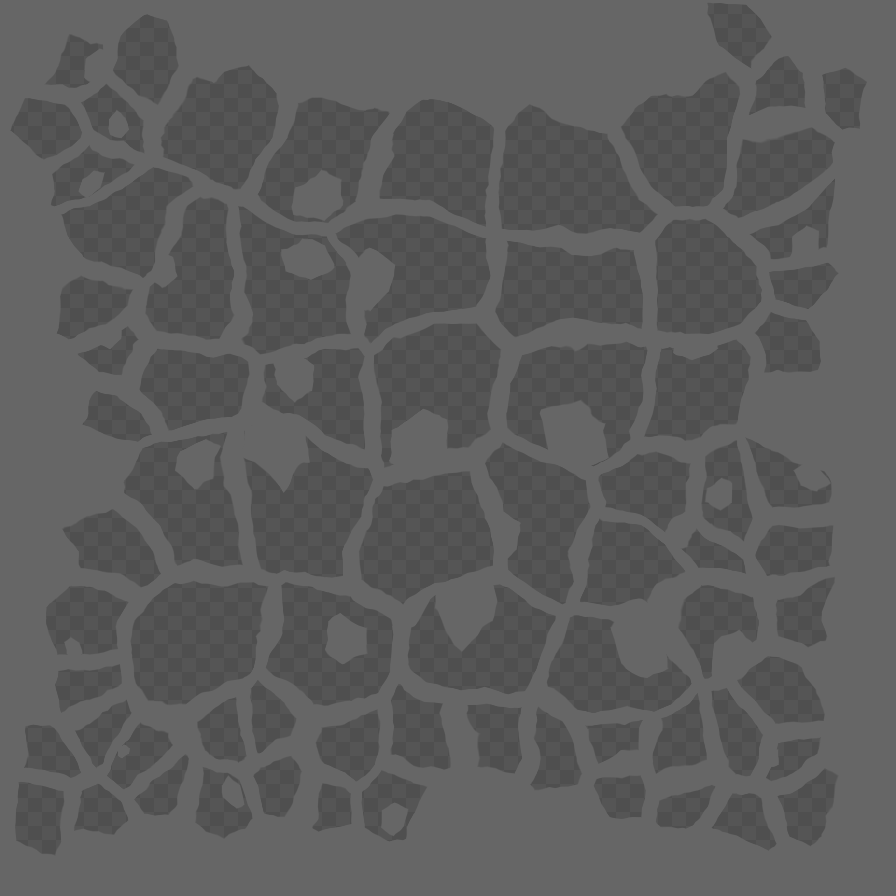
Write a WebGL 1 fragment shader that draws this texture.

```glsl
precision highp float;
uniform vec2 u_resolution;

const float GRID = 7.0;
const float CHECKS = 64.0;
const vec2 GRID_SHIFT = vec2(0.0, 0.08);
const vec3 GROUND = vec3(0.400);
const vec3 CHECK_DARK = vec3(0.310);
const vec3 CHECK_LIGHT = vec3(0.335);

float hash(vec2 p) {
  return fract(sin(dot(p, vec2(127.1, 311.7))) * 43758.5453);
}

vec2 hash2(vec2 p) {
  return vec2(hash(p), hash(p + 37.3));
}

// Bilinear noise, left unsmoothed so outlines stay angular
float facetNoise(vec2 p) {
  vec2 i = floor(p), f = fract(p);
  float low = mix(hash(i), hash(i + vec2(1.0, 0.0)), f.x);
  float high = mix(hash(i + vec2(0.0, 1.0)), hash(i + 1.0), f.x);
  return mix(low, high, f.y);
}

vec2 warp(vec2 p, float frequency, float amount) {
  vec2 q = p * frequency;
  return p + amount * (vec2(facetNoise(q), facetNoise(q + 71.7)) - 0.5);
}

// Cells in the upper middle hold one large island, the others four small ones
bool isLarge(vec2 cell) {
  vec2 offset = abs((cell + 0.5) / GRID - GRID_SHIFT - vec2(0.46, 0.563));
  return max(offset.x, offset.y) + 0.12 * (hash(cell + 5.9) - 0.5) < 0.36;
}

vec2 seedAt(vec2 cell, float part, bool large) {
  vec2 jitter = hash2(cell + part * 19.7 + 2.3) - 0.5;
  vec2 quarter = vec2(mod(part, 2.0), floor(part / 2.0));
  vec2 local = large ? 0.5 + 0.6 * jitter : 0.5 * (quarter + 0.5 + 0.7 * jitter);
  return (cell + local) / GRID - GRID_SHIFT;
}

// Square patch with pulled-in sides and reaching corners
bool insidePatch(vec2 seed) {
  vec2 c = seed - 0.5;
  float reach = 0.425 - 0.035 * cos(4.0 * atan(c.y, c.x));
  return max(abs(c.x), abs(c.y)) < reach;
}

float hexagon(vec2 p, float radius) {
  p = abs(p);
  return max(p.x, dot(p, vec2(0.5, 0.866))) - radius;
}

// Cuts a bay or a hole out of some islands
float carveBay(float inside, vec2 p, vec2 seed, float size) {
  float chance = size > 0.75 ? 0.62 : 0.25;
  if (hash(seed * 91.0) > chance) return inside;
  float angle = 6.2832 * hash(seed * 57.0);
  vec2 direction = vec2(cos(angle), sin(angle));
  float radius = size * mix(0.018, 0.036, hash(seed * 33.0));
  return min(inside, hexagon(p - seed - direction * size * 0.05, radius));
}

// Signed distance to the islands, positive inside
float islands(vec2 p) {
  vec2 home = floor((p + GRID_SHIFT) * GRID);
  vec2 nearest = vec2(0.0);
  float best = 9.0, size = 1.0;
  for (int y = -1; y <= 1; y++)
  for (int x = -1; x <= 1; x++) {
    vec2 cell = home + vec2(float(x), float(y));
    bool large = isLarge(cell);
    for (int k = 0; k < 4; k++) {
      if (large && k > 0) continue;
      vec2 seed = seedAt(cell, float(k), large);
      float d = distance(p, seed);
      if (d < best) {
        best = d;
        nearest = seed;
        size = large ? 1.0 : 0.5;
      }
    }
  }
  if (!insidePatch(nearest)) return -1.0;

  // Distance to the closest border with another seed
  float border = 1.0;
  for (int y = -2; y <= 2; y++)
  for (int x = -2; x <= 2; x++) {
    vec2 cell = home + vec2(float(x), float(y));
    bool large = isLarge(cell);
    for (int k = 0; k < 4; k++) {
      if (large && k > 0) continue;
      vec2 seed = seedAt(cell, float(k), large);
      vec2 across = seed - nearest;
      float span = length(across);
      if (span > 0.0001)
        border = min(border, dot(0.5 * (seed + nearest) - p, across / span));
    }
  }
  float gap = 0.0055 + 0.008 * facetNoise(p * 14.0 + 8.0);
  return carveBay(border - gap, p, nearest, size);
}

void main() {
  vec2 uv = gl_FragCoord.xy / u_resolution;
  vec2 p = warp(warp(warp(uv, 13.0, 0.04), 34.0, 0.014), 130.0, 0.003);
  float pixel = 0.75 / min(u_resolution.x, u_resolution.y);
  float cover = smoothstep(-pixel, pixel, islands(p));

  vec2 square = floor(uv * CHECKS);
  vec3 check = mix(CHECK_DARK, CHECK_LIGHT, mod(square.x + square.y, 2.0));
  gl_FragColor = vec4(mix(GROUND, check, cover), 1.0);
}
```
